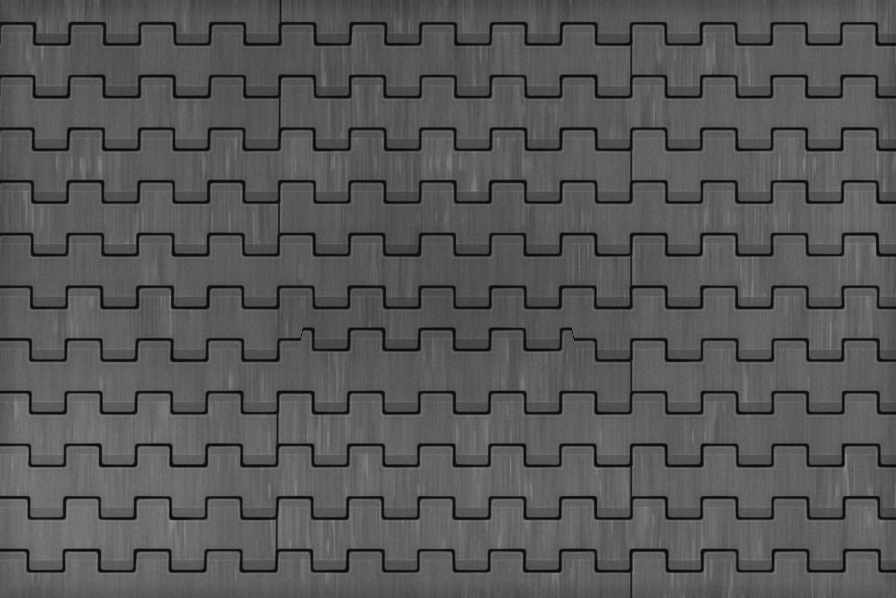
Write a Shadertoy shader that draws this texture.

```glsl
const float PITCH = 0.0881;      // height of one plate
const float PERIOD = 0.1174;     // width of one tooth and gap
const float DEPTH = 0.0352;      // height of a tooth
const float FIRST_JOINT = 0.0566;
const float FOLD = 0.0165;       // height of the smooth hinge strip
const vec3 GAP_COLOR = vec3(0.055);

float hash(vec2 p) {
    vec3 q = fract(vec3(p.xyx) * 0.1031);
    q += dot(q, q.yzx + 33.33);
    return fract((q.x + q.y) * q.z);
}

float noise(vec2 p) {
    vec2 cell = floor(p), f = fract(p);
    f = f * f * (3.0 - 2.0 * f);
    return mix(mix(hash(cell), hash(cell + vec2(1, 0)), f.x),
               mix(hash(cell + vec2(0, 1)), hash(cell + vec2(1, 1)), f.x), f.y);
}

float smoothMin(float a, float b, float k) {
    float h = max(k - abs(a - b), 0.0) / k;
    return min(a, b) - 0.25 * h * h * k;
}

// Positive inside an upward tooth, negative inside a downward one
float toothSide(float x) {
    return PERIOD * (0.25 - abs(fract(x / PERIOD + 0.25) - 0.5));
}

// Signed distance to the square-wave joint, negative in the lower plate
float jointDistance(float y, float side) {
    float tooth = -smoothMin(side, y + 0.5 * DEPTH, 0.006);
    return smoothMin(0.5 * DEPTH - y, tooth, 0.006);
}

float stroke(float dist, float halfWidth, float aa) {
    return 1.0 - smoothstep(halfWidth - aa, halfWidth + aa, abs(dist));
}

float glow(vec2 p, vec2 center, vec2 radius) {
    vec2 d = (p - center) / radius;
    return exp(-dot(d, d));
}

// Broad light and shade over the whole surface
float surfaceTone(vec2 p) {
    float tone = 0.366 + 0.075 * glow(p, vec2(0.05, 0.82), vec2(0.38, 0.2));
    tone += 0.025 * glow(p, vec2(0.95, 0.82), vec2(0.55, 0.17));
    tone += 0.02 * glow(p, vec2(1.4, 0.4), vec2(0.3, 0.5));
    tone -= 0.045 * glow(p, vec2(0.72, 0.48), vec2(0.33, 0.17));
    tone -= 0.03 * glow(p, vec2(0.5, 0.05), vec2(0.6, 0.16));
    float border = min(min(p.x, 1.5 - p.x), min(p.y, 1.0 - p.y));
    return tone - 0.05 * (1.0 - smoothstep(0.0, 0.035, border));
}

// Vertical scuffs, different on every plate
float scuffs(vec2 p, float plate) {
    vec2 q = p + vec2(plate * 3.7, plate * 1.3);
    float fine = noise(q * vec2(330.0, 16.0)) - 0.5;
    float broad = noise(q * vec2(75.0, 9.0)) - 0.5;
    float bright = smoothstep(0.68, 1.0, noise(q * vec2(200.0, 23.0) + 40.0));
    float patchy = smoothstep(0.3, 0.75, noise(q * vec2(13.0, 5.0)));
    return (0.055 * fine + 0.05 * broad) * (0.55 + 0.6 * patchy)
         + 0.09 * bright * patchy;
}

void mainImage(out vec4 fragColor, in vec2 fragCoord) {
    vec2 uv = fragCoord / iResolution.xy;
    vec2 p = vec2(1.5 * uv.x, 1.0 - uv.y);
    float aa = 0.9 / iResolution.y;

    // Columns spread slightly toward the bottom
    float x = 1.0547 + (p.x - 1.0547) / (1.0 + 0.012 * p.y);

    // Nearest joint; one of them is raised along its middle stretch
    float joint = round((p.y - FIRST_JOINT) / PITCH);
    float raised = smoothstep(0.502, 0.508, p.x) * (1.0 - smoothstep(0.956, 0.962, p.x));
    float y = p.y - FIRST_JOINT - joint * PITCH;
    y += joint == 6.0 ? 0.0176 * raised : 0.0;
    float side = toothSide(x + 0.0016 * (noise(p * 25.0) - 0.5));
    float d = jointDistance(y, side);
    float plate = joint + (d < 0.0 ? 1.0 : 0.0);

    // Hinge strips on tooth tips
    float inTooth = smoothstep(-aa, aa, side);
    float top = y + 0.5 * DEPTH;
    float bottom = 0.5 * DEPTH - y;
    float upperTip = inTooth * step(d, 0.0) * (1.0 - smoothstep(FOLD - 0.002, FOLD, top));
    float lowerTip = (1.0 - inTooth) * step(0.0, d)
                   * (1.0 - smoothstep(FOLD, FOLD + 0.003, bottom));
    float foldLine = inTooth * step(d, 0.0) * stroke(top - FOLD, 0.0012, aa)
                   + (1.0 - inTooth) * step(0.0, d) * stroke(bottom - FOLD - 0.003, 0.0012, aa);

    // Metal with wear, grain and lit rims
    float tone = surfaceTone(p) + 0.025 * (hash(vec2(plate, floor(x / PERIOD))) - 0.5);
    tone += scuffs(p, plate) * (1.0 - 0.75 * max(upperTip, lowerTip));
    tone += 0.035 * (noise(p * 420.0) - 0.5);
    tone += 0.03 * foldLine - 0.012 * upperTip - 0.05 * lowerTip;
    tone += 0.07 * stroke(d + 0.0048, 0.0012, aa) + 0.025 * stroke(d - 0.0045, 0.001, aa);
    tone *= 1.0 - 0.22 * exp(-abs(d) / 0.004);

    // Dark gaps: joints, then plate ends on alternating columns
    float width = 0.0016 + 0.0009 * noise(p * vec2(30.0, 40.0));
    float gap = stroke(d, width, aa);
    float seamColumn = mod(plate, 2.0) < 0.5 ? 4.0 : 9.0;
    float seam = x - seamColumn * PERIOD;
    float hasSeam = plate == 6.0 ? 0.25 : 0.9;
    tone += 0.05 * hasSeam * stroke(seam - 0.004, 0.001, aa);
    gap = max(gap, hasSeam * stroke(seam, 0.0014, aa));

    fragColor = vec4(mix(vec3(tone), GAP_COLOR, gap), 1.0);
}
```
